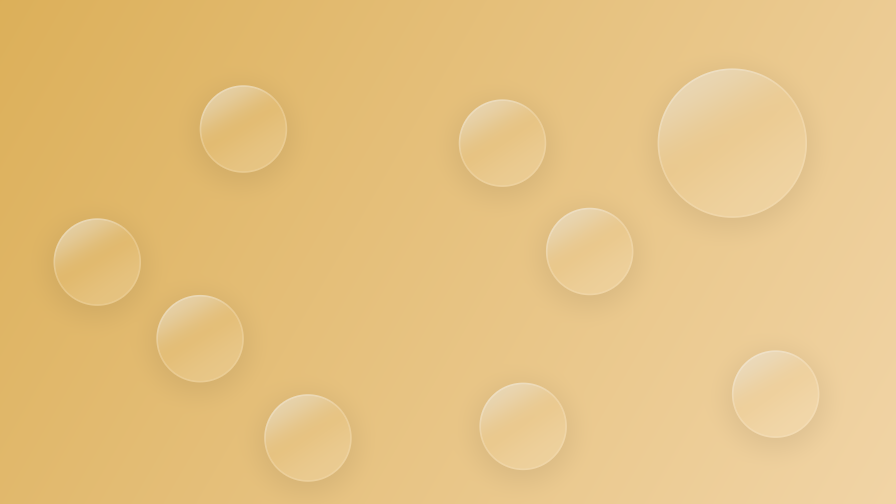
Reproduce this background procedurally as a WebGL 2 fragment shader.

```glsl
#version 300 es
precision highp float;
// Frosted glass discs floating over a warm diagonal gradient.
// Each disc is a circle distance function with a soft drop shadow,
// a two-part sheen along a tilted axis, and a thin bright rim.

#define GOLD vec3(0.862, 0.688, 0.350)
#define CREAM vec3(0.945, 0.832, 0.650)
#define SHEEN_COLOR vec3(0.91, 0.90, 0.87)
#define SHADOW_COLOR vec3(0.25, 0.20, 0.14)
#define GRADIENT_ANGLE 0.524
#define SHEEN_ALPHA 0.50
#define BASE_ALPHA 0.15
#define RIM_ALPHA 0.16
#define RIM_WIDTH 0.0023
#define SHADOW_ALPHA 0.12
#define SHADOW_BLUR 0.058
#define SHADOW_DROP 0.012

uniform vec2 u_resolution;
out vec4 outColor;

const float SMALL = 0.0868;
const float LARGE = 0.1482;

// Disc centers and radii, in canvas heights
const vec3 DISCS[9] = vec3[9](
    vec3(0.483, 0.744, SMALL), vec3(0.997, 0.716, SMALL), vec3(1.453, 0.716, LARGE),
    vec3(0.193, 0.480, SMALL), vec3(1.170, 0.501, SMALL), vec3(0.397, 0.328, SMALL),
    vec3(0.611, 0.131, SMALL), vec3(1.038, 0.154, SMALL), vec3(1.539, 0.218, SMALL));

// Linear gradient that reaches its end colors at opposite corners
vec3 backdrop(vec2 p, float aspect) {
    vec2 axis = vec2(cos(GRADIENT_ANGLE), sin(GRADIENT_ANGLE));
    float t = dot(vec2(p.x, 1.0 - p.y), axis) / dot(vec2(aspect, 1.0), axis);
    return mix(GOLD, CREAM, t);
}

// Shadow outside the edge, glass inside it
vec3 addDisc(vec3 color, vec2 p, vec3 disc, float pixel) {
    vec2 offset = p - disc.xy;
    float edge = length(offset) - disc.z;
    float inside = clamp(0.5 - edge / pixel, 0.0, 1.0);

    // Soft shadow, dropped slightly below the disc
    float shadowEdge = length(offset + vec2(0.0, SHADOW_DROP)) - disc.z;
    float shadow = 1.0 - smoothstep(-SHADOW_BLUR, SHADOW_BLUR, shadowEdge);
    color = mix(color, SHADOW_COLOR, SHADOW_ALPHA * shadow * (1.0 - inside));

    // Sheen fades from the upper left to the middle, then glass brightens
    vec2 sheenAxis = normalize(vec2(0.5, -0.866));
    float along = 0.5 + 0.5 * dot(offset, sheenAxis) / disc.z;
    float sheen = SHEEN_ALPHA * (1.0 - smoothstep(-0.05, 0.52, along));
    float base = BASE_ALPHA * smoothstep(0.25, 0.95, along);
    vec3 glass = mix(color, SHEEN_COLOR, sheen);
    glass = mix(glass, vec3(1.0, 0.98, 0.92), base);

    // Thin rim, brightest on the lit side
    float rim = smoothstep(-RIM_WIDTH - pixel, -RIM_WIDTH, edge);
    glass = mix(glass, vec3(1.0), RIM_ALPHA * rim * mix(1.3, 0.7, along));
    return mix(color, glass, inside);
}

void main() {
    float pixel = 1.0 / u_resolution.y;
    vec2 p = gl_FragCoord.xy * pixel;
    vec3 color = backdrop(p, u_resolution.x * pixel);
    for (int i = 0; i < DISCS.length(); i++) {
        color = addDisc(color, p, DISCS[i], pixel);
    }
    outColor = vec4(color, 1.0);
}
```
